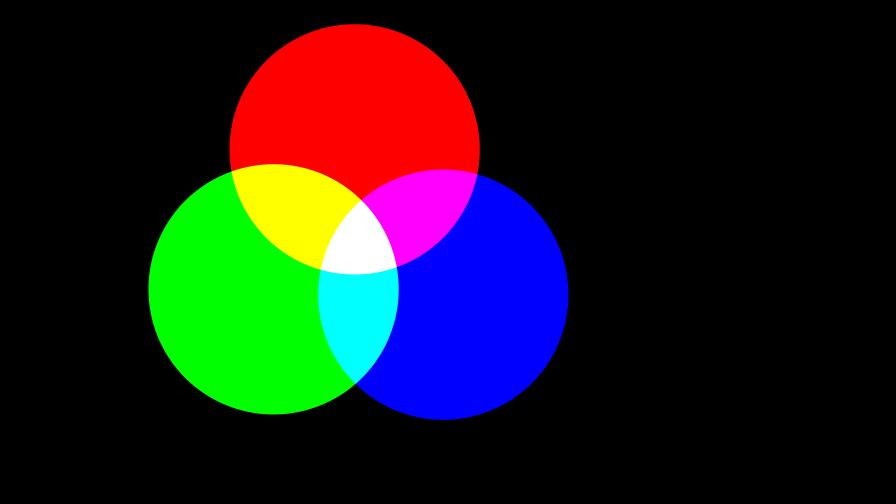
Reproduce this background procedurally as a WebGL 1 fragment shader.

```glsl
precision highp float;
// Three overlapping discs of red, green and blue light mixing additively on black.

uniform vec2 u_resolution;

// Antialiased coverage of a disc, with lengths in canvas heights.
float disc(vec2 point, vec2 center, float radius) {
  float signedDistance = length(point - center) - radius;
  return clamp(0.5 - signedDistance * u_resolution.y, 0.0, 1.0);
}

void main() {
  vec2 point = gl_FragCoord.xy / u_resolution.y;
  float radius = 0.2483;

  // Each disc lights one colour channel, so overlaps add up.
  float red = disc(point, vec2(0.7037, 0.7037), radius);
  float green = disc(point, vec2(0.5428, 0.4259), radius);
  float blue = disc(point, vec2(0.8796, 0.4153), radius);

  gl_FragColor = vec4(red, green, blue, 1.0);
}
```
